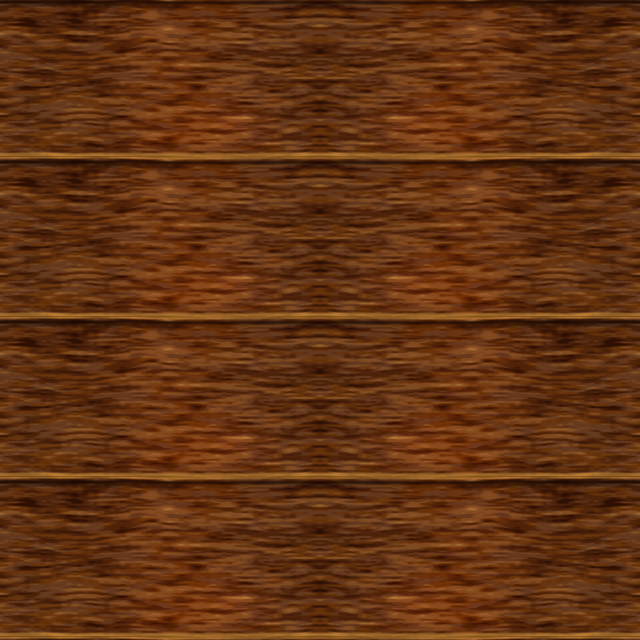
Give the GLSL for this texture, as a three.js fragment shader.

```glsl
// Four stacked brown wooden planks with fine mirrored grain and gold bevelled seams.
varying vec2 vUv;

const float PLANKS = 4.0;

const vec3 DARK  = vec3(0.18, 0.06, 0.015);
const vec3 DEEP  = vec3(0.305, 0.138, 0.038);
const vec3 MID   = vec3(0.40, 0.195, 0.04);
const vec3 BROWN = vec3(0.385, 0.22, 0.12);
const vec3 LIGHT = vec3(0.49, 0.29, 0.13);
const vec3 GOLD  = vec3(0.65, 0.45, 0.22);
const vec3 GLOW  = vec3(0.07, -0.008, -0.025);

float hash(vec2 p, float seed) {
  vec3 q = fract(vec3(p.xyx) * 0.1031 + seed * 0.0973);
  q += dot(q, q.yzx + 33.33);
  return fract((q.x + q.y) * q.z);
}

// Value noise over one plank, centred on zero; rows wrap so the planks join.
float noise(vec2 p, vec2 cells, float seed) {
  p *= cells;
  vec2 i = floor(p);
  vec2 f = fract(p);
  f = f * f * (3.0 - 2.0 * f);
  float y0 = mod(i.y, cells.y);
  float y1 = mod(i.y + 1.0, cells.y);
  float low  = mix(hash(vec2(i.x, y0), seed), hash(vec2(i.x + 1.0, y0), seed), f.x);
  float high = mix(hash(vec2(i.x, y1), seed), hash(vec2(i.x + 1.0, y1), seed), f.x);
  return mix(low, high, f.y) - 0.5;
}

// Thin streaks, from faint broad fibres to strong fine ones.
float grain(vec2 p) {
  float sum = 0.10 * noise(p, vec2(5.0, 20.0), 1.0);
  sum += 0.21 * noise(p, vec2(8.0, 37.0), 2.0);
  sum += 0.34 * noise(p, vec2(13.0, 56.0), 3.0);
  sum += 0.34 * noise(p, vec2(21.0, 74.0), 4.0);
  return sum + 0.14 * noise(p, vec2(60.0, 90.0), 5.0);
}

// Soft round patch in plank space, wrapping across the seam.
float patchAt(vec2 p, vec2 centre, vec2 size) {
  vec2 d = p - centre;
  d.y = fract(d.y + 0.5) - 0.5;
  d /= size;
  return exp(-dot(d, d));
}

// Soft horizontal band, wrapping across the seam.
float band(float y, float centre, float halfWidth, float soft) {
  float d = abs(fract(y - centre + 0.5) - 0.5);
  return 1.0 - smoothstep(halfWidth - soft, halfWidth + soft, d);
}

vec3 woodRamp(float tone, vec3 middle) {
  vec3 c = mix(DARK, DEEP, smoothstep(0.0, 0.30, tone));
  c = mix(c, middle, smoothstep(0.30, 0.48, tone));
  c = mix(c, LIGHT, smoothstep(0.52, 0.72, tone));
  return mix(c, GOLD, smoothstep(0.76, 1.08, tone));
}

void main() {
  // Plank space: x runs from the centre line to either side, y up one plank.
  vec2 p = vec2(abs(vUv.x - 0.5) * 2.0, fract(vUv.y * PLANKS));

  // Slightly wavy fibres
  vec2 q = p;
  q.y += 0.030 * noise(p, vec2(4.0, 3.0), 11.0);
  q.y += 0.009 * noise(p, vec2(15.0, 11.0), 12.0);
  float streaks = grain(q);

  // Broad light and dark areas
  float warm = patchAt(p, vec2(0.38, 0.20), vec2(0.19, 0.24));
  warm += 0.4 * patchAt(p, vec2(0.48, 0.70), vec2(0.18, 0.28));
  float tone = 0.445 + 1.42 * streaks + 0.08 * noise(p, vec2(5.0, 6.0), 21.0) + 0.09 * warm;
  tone -= 0.09 * patchAt(p, vec2(0.0, 0.32), vec2(0.15, 0.20));
  tone -= 0.05 * patchAt(p, vec2(0.85, 0.85), vec2(0.25, 0.20));

  // Wood colour with reddish patches
  float hue = noise(q, vec2(14.0, 44.0), 31.0);
  vec3 color = woodRamp(tone, mix(MID, BROWN, smoothstep(-0.16, 0.16, hue)));
  color += GLOW * warm * (0.8 + 0.6 * noise(p, vec2(11.0, 22.0), 32.0));

  // Shadow under the seam, deepest toward the sides
  float y = p.y + 0.005 * noise(p, vec2(5.0, 2.0), 41.0);
  float depth = 0.62 + 0.25 * smoothstep(0.3, 0.8, p.x);
  color *= 1.0 - 0.22 * band(y, 0.970, 0.020, 0.020);
  color = mix(color, DARK * 0.55, depth * band(y, 0.986, 0.009, 0.009));

  // Gold bevel split by a thin brown line
  float shine = 0.93 + 0.55 * streaks + 0.15 * noise(p, vec2(9.0, 2.0), 42.0);
  color = mix(color, GOLD * vec3(1.04, 1.02, 0.84) * shine,
              0.92 * band(y, 0.025, 0.018, 0.008));
  color = mix(color, MID, 0.50 * band(y, 0.020, 0.003, 0.004));
  color = mix(color, DEEP, 0.45 * band(y, 0.057, 0.006, 0.006));

  gl_FragColor = vec4(clamp(color, 0.0, 1.0), 1.0);
}
```
